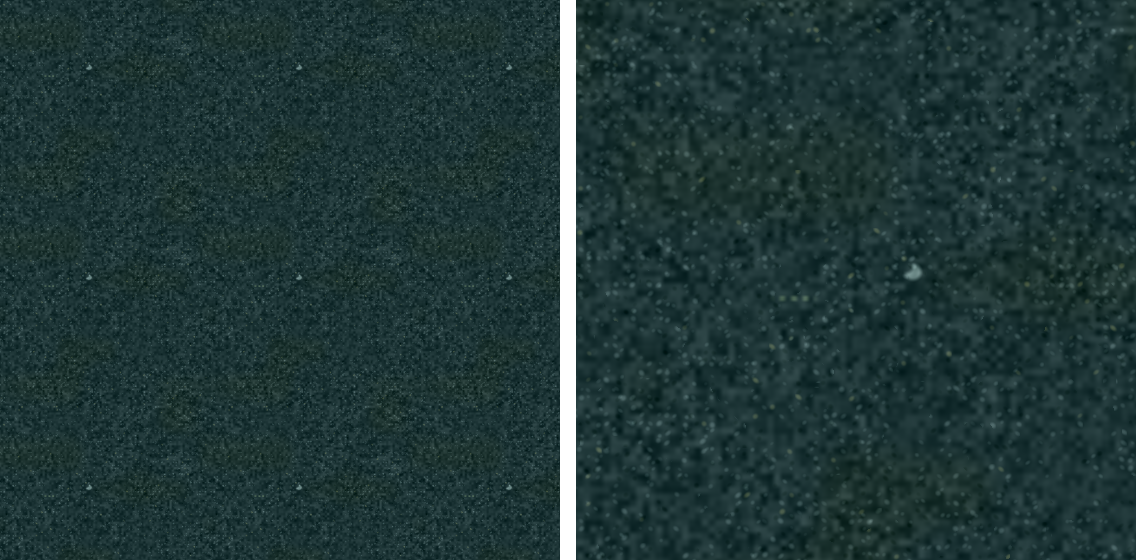
Left, the full canvas; right, a detail of the centre.
Give the GLSL for this texture, as a Shadertoy shader.

```glsl
// Dark teal speckled stone: a seamless grainy tile repeated 2 2/3 times each way.

// Integer hash giving three values in 0..1
vec3 hash3(vec2 cell, float seed) {
    uvec3 v = uvec3(ivec3(cell, seed)) * 1664525u + 1013904223u;
    v.x += v.y * v.z; v.y += v.z * v.x; v.z += v.x * v.y;
    v ^= v >> 16u;
    v.x += v.y * v.z; v.y += v.z * v.x; v.z += v.x * v.y;
    return vec3(v >> 8u) / 16777216.0;
}

// Value noise that wraps after "count" cells per tile
float tileNoise(vec2 tile, float count, float seed) {
    vec2 p = tile * count, cell = floor(p), f = p - cell;
    f = f * f * (3.0 - 2.0 * f);
    vec2 a = mod(cell, count), b = mod(cell + 1.0, count);
    return mix(mix(hash3(a, seed).x, hash3(vec2(b.x, a.y), seed).x, f.x),
               mix(hash3(vec2(a.x, b.y), seed).x, hash3(b, seed).x, f.x), f.y);
}

// One jittered soft fleck per cell; x is coverage, y is a random tone
vec2 flecks(vec2 tile, float count, float seed, float density) {
    vec2 p = tile * count, cell = mod(floor(p), count);
    vec3 place = hash3(cell, seed), kind = hash3(cell, seed + 1.0);
    vec2 d = fract(p) - mix(vec2(0.35), vec2(0.65), place.xy);
    d.x += d.y * (place.z - 0.5);
    float spot = 1.0 - smoothstep(0.08, 0.35 + 0.15 * kind.y, length(d));
    return vec2(spot * step(kind.x, density) * (0.35 + 0.65 * kind.y), kind.z);
}

void mainImage(out vec4 fragColor, in vec2 fragCoord) {
    vec2 tile = fract(fragCoord / iResolution.xy * 8.0 / 3.0);

    // Broad clumps decide where the grain is rougher
    float clump = 0.6 * tileNoise(tile, 9.0, 1.0) + 0.4 * tileNoise(tile, 21.0, 2.0);
    float grain = 0.7 * tileNoise(tile, 96.0, 3.0) + 0.3 * tileNoise(tile, 64.0, 4.0) - 0.5;
    vec3 color = vec3(0.108, 0.201, 0.206) + grain * mix(0.12, 0.28, clump);

    // Faint olive patches
    float olive = smoothstep(0.5, 0.9, tileNoise(tile, 6.0, 5.0));
    color += olive * vec3(0.008, 0.002, -0.018);

    // Pale flecks, mostly blue grey with a few warm ones, and dark pits
    vec2 pale = flecks(tile, 72.0, 10.0, 0.08 + 0.4 * clump * clump);
    vec2 fine = flecks(tile + 0.003, 96.0, 20.0, 0.25 * clump);
    vec2 pit = flecks(tile, 80.0, 30.0, 0.3 * clump);
    vec3 fleckTint = mix(vec3(0.14, 0.15, 0.15), vec3(0.19, 0.17, 0.09), step(0.88, pale.y));
    color += pale.x * fleckTint + fine.x * vec3(0.10, 0.11, 0.11);
    color -= pit.x * vec3(0.05, 0.05, 0.06);

    // Small bright crescent chip with a shadow beside it
    vec2 chip = tile - vec2(0.424, 0.346);
    float disc = 1.0 - smoothstep(0.008, 0.017, length(chip));
    float bite = 1.0 - smoothstep(0.006, 0.015, length(chip - vec2(-0.011, 0.009)));
    color += disc * (1.0 - bite) * vec3(0.31, 0.33, 0.32);
    color -= 0.04 * (1.0 - smoothstep(0.004, 0.02, length(chip - vec2(-0.018, 0.012))));

    // Short broken warm scratch
    vec2 scratch = tile - vec2(0.235, 0.304);
    float dash = (1.0 - smoothstep(0.02, 0.042, abs(scratch.x)))
               * (1.0 - smoothstep(0.001, 0.007, abs(scratch.y)));
    color += dash * (0.5 + 0.5 * cos(scratch.x * 340.0)) * vec3(0.19, 0.20, 0.13);

    fragColor = vec4(clamp(color, 0.0, 1.0), 1.0);
}
```
